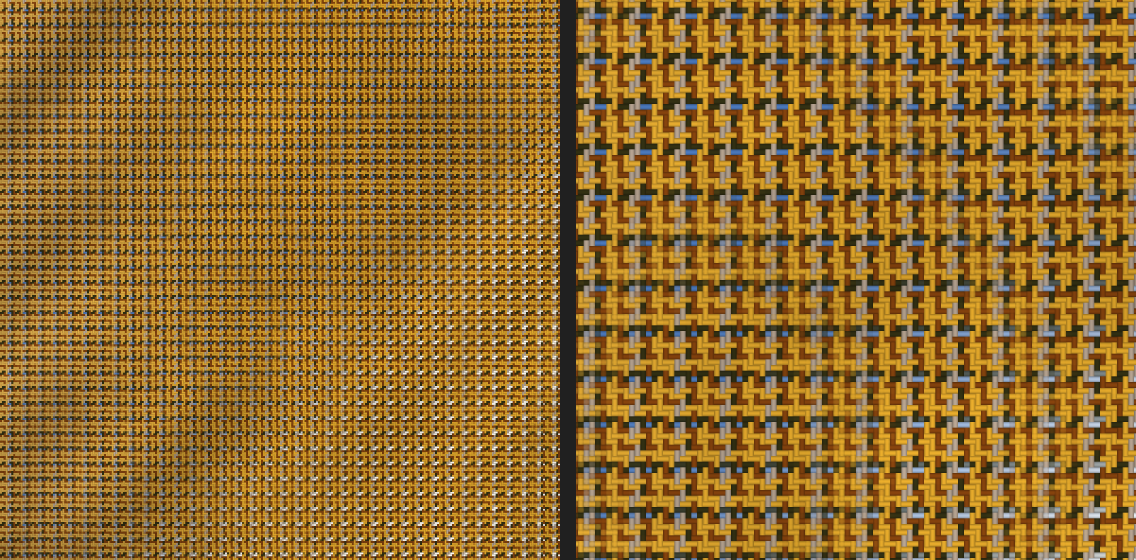
Left, the full canvas; right, a detail of the centre.
A Shadertoy shader for this texture:

```glsl
// Fine gold and brown twill cloth with slate and white flecks and slow drifts in the weave.
#define REPEATS 37.0        // pattern cells across and down
#define THREADS 8           // threads per cell in each direction
#define TWILL 4.0           // threads per twill step
#define DRIFT 5.0           // how far the twill slides, in threads
#define DRIFT_SCALE 3.2     // size of the drifting regions
#define ROUNDNESS 0.32      // darkening at the thread edges
#define WEAR 0.14           // brightness change from cell to cell and region
#define ACCENT_ROW 2        // weft thread that carries the flecks
#define SAMPLES 3           // antialiasing samples per side

const vec3 GOLD  = vec3(0.85, 0.63, 0.16);
const vec3 BROWN = vec3(0.50, 0.25, 0.05);
const vec3 DARK  = vec3(0.19, 0.18, 0.07);
const vec3 GREY  = vec3(0.68, 0.61, 0.54);
const vec3 SLATE = vec3(0.28, 0.45, 0.70);
const vec3 WHITE = vec3(0.96, 0.95, 0.92);

// Thread colours over one cell: 0 gold, 1 brown, 2 dark, 3 grey
const int WARP[8] = int[8](0, 0, 1, 0, 3, 3, 2, 1);
const int WEFT[8] = int[8](0, 1, 2, 2, 0, 0, 1, 0);

float hash(vec2 p) {
    vec3 q = fract(vec3(p.xyx) * 0.1031);
    q += dot(q, q.yzx + 33.33);
    return fract((q.x + q.y) * q.z);
}

float noise(vec2 p) {
    vec2 i = floor(p), f = fract(p);
    f = f * f * (3.0 - 2.0 * f);
    return mix(mix(hash(i), hash(i + vec2(1, 0)), f.x),
               mix(hash(i + vec2(0, 1)), hash(i + vec2(1, 1)), f.x), f.y);
}

vec3 dye(int kind, float greying) {
    if (kind == 0) return mix(GOLD, GREY, greying);
    if (kind == 1) return BROWN;
    return kind == 2 ? DARK : GREY;
}

vec3 cloth(vec2 uv) {
    vec2 thread = uv * REPEATS * float(THREADS);
    vec2 id = floor(thread);
    vec2 across = abs(fract(thread) - 0.5) * 2.0;
    ivec2 slot = ivec2(mod(id, float(THREADS)));

    // Slow changes over the whole cloth
    float region = noise(uv * DRIFT_SCALE + 4.7);
    float bands = noise(vec2(uv.x + uv.y, (uv.y - uv.x) * 2.0) * DRIFT_SCALE);
    float whiteness = smoothstep(-0.1, 0.45, uv.x - uv.y);
    float greying = 0.3 * smoothstep(0.5, 0.0, uv.x);

    // Weft flecks: one thread of slate, widening to two where it turns white
    vec3 weft = dye(WEFT[slot.y], greying);
    if (slot.x >= THREADS / 2) {
        vec3 fleck = mix(SLATE, WHITE, whiteness);
        if (slot.y == ACCENT_ROW) weft = fleck;
        if (slot.y == ACCENT_ROW + 1) weft = mix(weft, fleck, whiteness);
    }
    vec3 warp = dye(WARP[slot.x], greying);

    // Twill interlacing that slides from region to region
    float phase = fract((id.x - id.y + DRIFT * region) / TWILL);
    float over = smoothstep(0.17, 0.33, abs(phase - 0.5));

    // Rounded threads and uneven wear
    float edge = mix(across.y, across.x, over);
    float shade = 1.0 - ROUNDNESS * edge * edge;
    float cellTone = hash(floor(uv * REPEATS)) - 0.5;
    shade *= 1.0 + WEAR * (1.6 * (bands - 0.5) + 0.4 * cellTone);
    return mix(weft, warp, over) * shade;
}

void mainImage(out vec4 fragColor, in vec2 fragCoord) {
    vec3 sum = vec3(0.0);
    for (int j = 0; j < SAMPLES; j++) {
        for (int i = 0; i < SAMPLES; i++) {
            vec2 offset = (vec2(i, j) + 0.5) / float(SAMPLES) - 0.5;
            sum += cloth((fragCoord + offset) / iResolution.y);
        }
    }
    fragColor = vec4(sum / float(SAMPLES * SAMPLES), 1.0);
}
```
